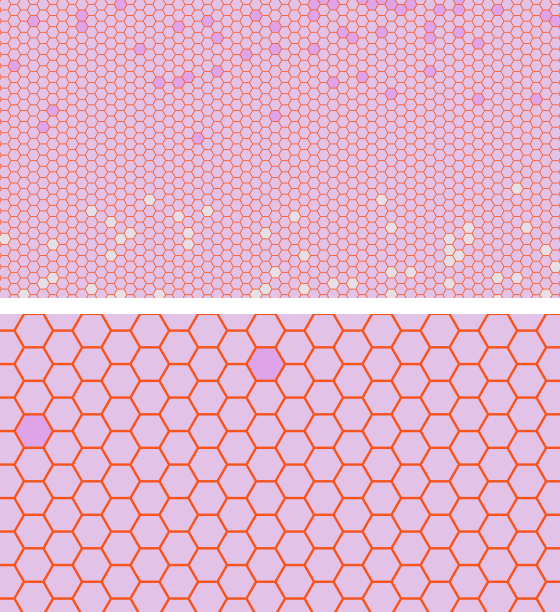
Top: the whole. Bottom: its middle third, enlarged.
Give the GLSL for this pattern, as a Shadertoy shader.

```glsl
// Honeycomb of lilac cells with orange outlines, violet cells gathering at the top and pale ones at the bottom.

const float COLUMNS = 57.92;       // column steps across the canvas
const float APOTHEM = 0.57735;     // centre to side, for a column step of 1

float hash(ivec2 cell) {
    uvec2 q = uvec2(cell + 512) * uvec2(1597u, 3079u);
    uint n = (q.x ^ q.y) * 2531u;
    n = (n ^ (n >> 15)) * 74093u;
    n = (n ^ (n >> 13)) * 9973u;
    return float((n ^ (n >> 16)) & 65535u) / 65536.0;
}

// Offset from the centre of the nearest flat-topped hexagon
vec2 hexLocal(vec2 p) {
    vec2 tile = vec2(2.0, 2.0 * APOTHEM);
    vec2 a = p - tile * floor(p / tile + 0.5);
    vec2 b = p - tile * (floor(p / tile) + 0.5);
    return dot(a, a) < dot(b, b) ? a : b;
}

float edgeDistance(vec2 local) {
    vec2 q = abs(local);
    return APOTHEM - max(q.y, 0.5 * q.y + 0.866 * q.x);
}

// Share of a pixel covered by a thin stroke
float strokeCoverage(float d, float halfWidth, float pixel) {
    float inner = max(d - 0.5 * pixel, -halfWidth);
    float outer = min(d + 0.5 * pixel, halfWidth);
    return clamp((outer - inner) / pixel, 0.0, 1.0);
}

void mainImage(out vec4 fragColor, in vec2 fragCoord) {
    float pixel = COLUMNS / iResolution.x;
    vec2 origin = vec2(0.47, 0.346);
    vec2 p = fragCoord * pixel - origin;
    vec2 local = hexLocal(p);
    vec2 centre = p - local;

    // Accent cells, denser towards the top and bottom edges
    float height = (centre.y + origin.y) / (iResolution.y * pixel);
    float top = clamp((height - 0.41) / 0.59, 0.0, 1.0);
    float bottom = clamp(1.0 - height / 0.41, 0.0, 1.0);
    float chance = hash(ivec2(floor(centre / vec2(1.0, APOTHEM) + 0.5)));

    vec3 color = vec3(0.89, 0.76, 0.907);
    if (chance < 0.13 * top * top) color = vec3(0.87, 0.64, 0.915);
    if (chance > 1.0 - 0.125 * bottom) color = vec3(0.90, 0.875, 0.905);

    // Outlines
    float line = strokeCoverage(edgeDistance(local), 0.042, pixel);
    color = mix(color, vec3(0.965, 0.33, 0.11), line);

    fragColor = vec4(color, 1.0);
}
```
